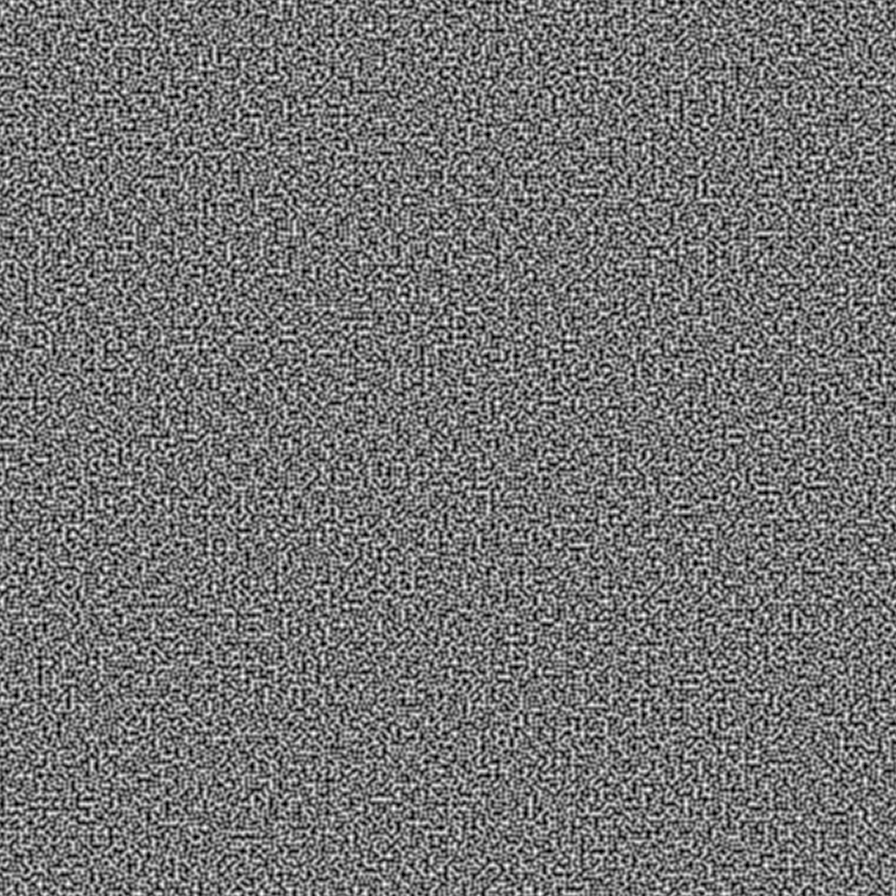
A Shadertoy shader for this texture:

```glsl
const float GRAIN_CELLS = 190.0;   // noise cells per canvas height
const float MEAN_GRAY = 0.458;
const float CONTRAST = 0.82;
const float TAU = 6.2831853;

// Integer hash of a lattice point, from 0 to 1
float hash(ivec2 cell, uint seed) {
    uvec2 q = uvec2(cell) * uvec2(1597u, 3571u) + seed;
    uint h = q.x * 747796u ^ q.y * 289133u;
    h = (h ^ (h >> 15)) * 73244475u;
    h = (h ^ (h >> 13)) * 73244475u;
    h ^= h >> 16;
    return float(h & 65535u) / 65536.0;
}

// Contribution of one corner: unit gradient dotted with the offset
float cornerSlope(ivec2 cell, ivec2 corner, vec2 local, uint seed) {
    float angle = TAU * hash(cell + corner, seed);
    return dot(vec2(cos(angle), sin(angle)), local - vec2(corner));
}

// Gradient noise with quintic blending, centred on zero
float gradientNoise(vec2 p, uint seed) {
    ivec2 cell = ivec2(floor(p));
    vec2 f = fract(p);
    vec2 blend = f * f * f * (f * (f * 6.0 - 15.0) + 10.0);
    float bottom = mix(cornerSlope(cell, ivec2(0, 0), f, seed),
                       cornerSlope(cell, ivec2(1, 0), f, seed), blend.x);
    float top = mix(cornerSlope(cell, ivec2(0, 1), f, seed),
                    cornerSlope(cell, ivec2(1, 1), f, seed), blend.x);
    return mix(bottom, top, blend.y);
}

// Gray level of the fine grain
float grainGray(vec2 uv, float cells, float mean, float contrast) {
    return clamp(mean + contrast * gradientNoise(uv * cells, 17u), 0.0, 1.0);
}

void mainImage(out vec4 fragColor, in vec2 fragCoord) {
    vec2 uv = fragCoord / iResolution.y;
    float gray = grainGray(uv, GRAIN_CELLS, MEAN_GRAY, CONTRAST);
    fragColor = vec4(vec3(gray), 1.0);
}
```
